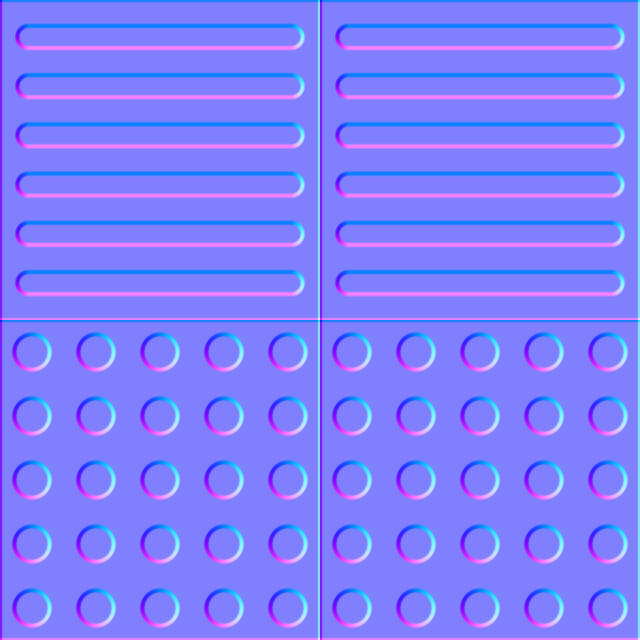
Reproduce this texture map procedurally as a three.js fragment shader.

```glsl
// Normal map of raised tiles: a row with rounded bars above a row with round studs.
varying vec2 vUv;

const float TILES = 2.0;             // tiles across and up
const float STUDS = 5.0;             // studs per tile side
const float STUD_RADIUS = 0.055;     // lengths below are in tile units
const float BARS = 6.0;              // bars per tile
const float BAR_PITCH = 2.0 / 13.0;
const float BAR_RADIUS = 0.0345;
const float BAR_HALF_LENGTH = 0.4455;
const float RIM_CORE = 0.002;        // half width of the full-strength rim
const float RIM_FADE = 0.0105;       // half width where the rim ends
const float SEAM_CORE = 0.003;
const float SEAM_FADE = 0.010;
const float SEAM_SOFTEN = 0.0015;    // blend across the joint itself
const float RIM_SLOPE = 0.47;
const float SEAM_SLOPE = 0.40;
const vec3 FLAT_COLOR = vec3(0.5, 0.5, 1.0);

// Outward slope of a rounded rim; offset runs from the shape's core.
vec2 rimSlope(vec2 offset, float radius) {
  float dist = length(offset);
  float rim = 1.0 - smoothstep(RIM_CORE, RIM_FADE, abs(dist - radius));
  return RIM_SLOPE * rim * offset / max(dist, 0.0001);
}

// Square grid of round studs.
vec2 studSlope(vec2 tile) {
  vec2 offset = (fract(tile * STUDS) - 0.5) / STUDS;
  return rimSlope(offset, STUD_RADIUS);
}

// Stack of horizontal capsules, centred in the tile.
vec2 barSlope(vec2 tile) {
  vec2 p = tile - 0.5;
  float row = clamp(floor(p.y / BAR_PITCH), -0.5 * BARS, 0.5 * BARS - 1.0) + 0.5;
  p.y -= row * BAR_PITCH;
  float halfCore = BAR_HALF_LENGTH - BAR_RADIUS;
  p.x -= clamp(p.x, -halfCore, halfCore);
  return rimSlope(p, BAR_RADIUS);
}

// Bevel along the four sides of a tile.
vec2 seamSlope(vec2 tile) {
  vec2 p = tile - 0.5;
  vec2 inset = 0.5 - abs(p);
  vec2 band = (1.0 - smoothstep(SEAM_CORE, SEAM_FADE, inset))
            * smoothstep(0.0, SEAM_SOFTEN, inset);
  return SEAM_SLOPE * band * sign(p);
}

void main() {
  vec2 grid = vUv * TILES;
  vec2 tile = fract(grid);
  float isBarRow = step(1.0, mod(grid.y, 2.0));

  vec2 slope = mix(studSlope(tile), barSlope(tile), isBarRow) + seamSlope(tile);

  // Red falls upward, green rises to the right.
  vec3 color = FLAT_COLOR + vec3(-slope.y, slope.x, 0.0);
  gl_FragColor = vec4(clamp(color, 0.0, 1.0), 1.0);
}
```
